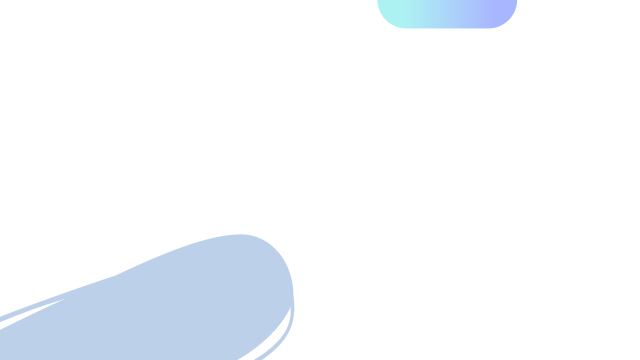
Write a Shadertoy shader that draws this background.

```glsl
// Adds one straight edge: keeps the nearest distance, flips the even-odd side.
void addEdge(vec2 p, vec2 a, vec2 b, inout float dist, inout float side) {
    vec2 e = b - a, w = p - a;
    dist = min(dist, length(w - e * clamp(dot(w, e) / dot(e, e), 0.0, 1.0)));
    if ((a.y > p.y) != (b.y > p.y) && w.x < e.x * w.y / e.y) side = -side;
}

// Adds a cubic Bezier curve, flattened into short edges.
void addCurve(vec2 p, vec2 a, vec2 b, vec2 c, vec2 d, inout float dist, inout float side) {
    const int STEPS = 18;
    vec2 last = a;
    for (int i = 1; i <= STEPS; i++) {
        float t = float(i) / float(STEPS), s = 1.0 - t;
        vec2 next = s*s*s*a + 3.0*s*s*t*b + 3.0*s*t*t*c + t*t*t*d;
        addEdge(p, last, next, dist, side);
        last = next;
    }
}

// Signed distance to the brush stroke; inner contours cut the two slivers.
float brushStroke(vec2 p) {
    float dist = 1e4, side = 1.0;

    // Outer contour
    vec2 start = vec2(-1.0, 11.6), bend = vec2(31.9, 23.4), crest = vec2(67.1, 34.9);
    vec2 flank = vec2(81.5, 18.0), foot = vec2(68.0, -3.0), corner = vec2(-1.0, -3.0);
    addCurve(p, start, vec2(9.0, 15.6), vec2(24.0, 20.8), bend, dist, side);
    addCurve(p, bend, vec2(46.0, 30.0), vec2(58.0, 34.9), crest, dist, side);
    addCurve(p, crest, vec2(75.0, 34.9), vec2(81.5, 27.5), flank, dist, side);
    addCurve(p, flank, vec2(82.8, 9.0), vec2(79.5, 3.6), foot, dist, side);
    addEdge(p, foot, corner, dist, side);
    addEdge(p, corner, start, dist, side);

    // Left sliver
    vec2 leftTip = vec2(17.9, 16.9), leftTop = vec2(-1.0, 10.1), leftLow = vec2(-1.0, 7.9);
    addCurve(p, leftTop, vec2(5.0, 12.6), vec2(11.0, 14.9), leftTip, dist, side);
    addCurve(p, leftTip, vec2(12.0, 14.3), vec2(5.0, 10.8), leftLow, dist, side);
    addEdge(p, leftLow, leftTop, dist, side);

    // Right sliver
    vec2 rightTip = vec2(80.7, 14.6), innerEnd = vec2(60.0, -3.0), outerEnd = vec2(64.5, -3.2);
    addCurve(p, innerEnd, vec2(70.5, 1.6), vec2(77.5, 8.0), rightTip, dist, side);
    addCurve(p, rightTip, vec2(81.2, 8.5), vec2(77.5, 3.0), outerEnd, dist, side);
    addEdge(p, outerEnd, innerEnd, dist, side);

    return dist * side;
}

float roundedBox(vec2 p, vec2 halfSize, float radius) {
    vec2 q = abs(p) - halfSize + radius;
    return length(max(q, 0.0)) + min(max(q.x, q.y), 0.0) - radius;
}

void mainImage(out vec4 fragColor, in vec2 fragCoord) {
    // One unit is a hundredth of the canvas height; x is scaled to 16:9.
    vec2 p = fragCoord / iResolution.xy * vec2(1600.0 / 9.0, 100.0);
    float pixel = 100.0 / iResolution.y;

    vec3 color = vec3(1.0);

    // Soft blue brush stroke
    float stroke = clamp(0.5 - brushStroke(p) / pixel, 0.0, 1.0);
    color = mix(color, vec3(0.737, 0.814, 0.914), stroke);

    // Aqua to violet pill hanging from the top edge
    vec3 aqua = vec3(0.68, 0.95, 0.95), violet = vec3(0.66, 0.71, 1.0);
    vec3 pillColor = mix(aqua, violet, clamp((p.x - 112.0) / 26.0, 0.0, 1.0));
    float pill = roundedBox(p - vec2(124.25, 102.1), vec2(19.4, 10.0), 8.0);
    color = mix(color, pillColor, clamp(0.5 - pill / pixel, 0.0, 1.0));

    fragColor = vec4(color, 1.0);
}
```
